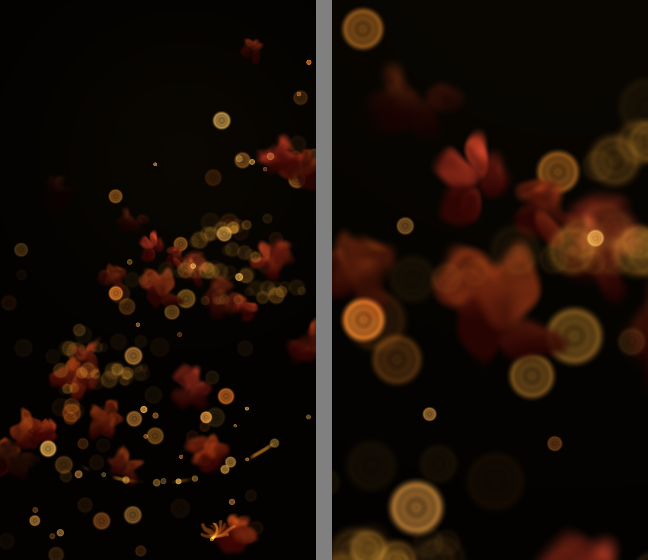
Left, the full canvas; right, a detail of the centre.
Give the GLSL for this background, as a Shadertoy shader.

```glsl
vec3 hash3(float n) {
    vec3 p = fract(vec3(n) * vec3(0.1031, 0.1030, 0.0973));
    p += dot(p, p.yzx + 33.33);
    return fract((p.xxy + p.yzz) * p.zyx);
}

float noise(vec2 p) {
    vec2 cell = floor(p), f = fract(p);
    f = f * f * (3.0 - 2.0 * f);
    float n = cell.x + cell.y * 157.0;
    return mix(mix(hash3(n).x, hash3(n + 1.0).x, f.x),
               mix(hash3(n + 157.0).x, hash3(n + 158.0).x, f.x), f.y);
}

mat2 rotation(float a) {
    return mat2(cos(a), -sin(a), sin(a), cos(a));
}

// Height of the diagonal band in which the plants grow
float bandHeight(float x) {
    return 0.24 + 0.78 * x;
}

// Out-of-focus light with a bright rim and faint inner rings
float bokeh(vec2 p, float radius, float softness) {
    float d = length(p) / radius;
    float disc = 1.0 - smoothstep(1.0 - softness, 1.0 + softness, d);
    return disc * (0.75 + 0.25 * smoothstep(0.4, 0.9, d) + 0.08 * sin(d * 16.0));
}

float segment(vec2 p, vec2 a, vec2 b) {
    vec2 ab = b - a;
    return length(p - a - ab * clamp(dot(p - a, ab) / dot(ab, ab), 0.0, 1.0));
}

void addLight(inout vec3 color, vec3 light) {
    color += light * (1.0 - color);
}

// Blurred petals overlapping around a common heart
void addBlossom(inout vec3 color, vec2 p, float size, float brightness, float seed) {
    if (length(p) > size * 2.6) return;
    vec3 kind = hash3(seed);
    float blur = mix(0.25, 0.6, kind.x);
    for (int j = 0; j < 5; j++) {
        vec3 h = hash3(seed + 7.3 * float(j + 1));
        float angle = (float(j) + h.x) * 1.2566 + kind.y * 6.28;
        vec2 q = rotation(angle) * p - vec2(size * mix(0.5, 0.95, h.y), 0.0);
        float d = length(q * vec2(1.0, mix(1.0, 1.6, h.z))) / (size * mix(0.6, 0.9, h.x));
        float cover = 1.0 - smoothstep(1.0 - blur, 1.0 + blur * 0.5, d);
        float lit = clamp(0.35 + 0.45 * p.y / size + 0.6 * (h.z - 0.4), 0.0, 1.0);
        lit *= 0.55 + 0.75 * noise(p / size * 2.5 + seed);
        vec3 warm = mix(vec3(0.82, 0.25, 0.15), vec3(0.70, 0.28, 0.07), kind.z);
        vec3 petal = mix(vec3(0.23, 0.02, 0.012), warm, lit);
        color = mix(color, petal * brightness, cover * 0.85);
    }
}

void mainImage(out vec4 fragColor, in vec2 fragCoord) {
    vec2 p = fragCoord / iResolution.y;
    float width = iResolution.x / iResolution.y;

    // Near-black ground with a faint olive haze
    vec3 color = vec3(0.010, 0.006, 0.002);
    color += vec3(0.028, 0.020, 0.005) * exp(-14.0 * dot(p - vec2(0.33, 0.72), p - vec2(0.33, 0.72)));

    // Dim scattered discs
    for (int i = 0; i < 60; i++) {
        vec3 h = hash3(float(i) + 11.0), k = hash3(float(i) + 211.0);
        float x = h.x * width;
        float y = i % 4 == 0 ? h.y * 0.3 : bandHeight(x) + (h.y + h.z - 1.0) * 0.34;
        float glow = 0.08 + 0.6 * k.x * k.x * k.x;
        vec3 tint = mix(vec3(0.75, 0.30, 0.06), vec3(0.72, 0.50, 0.16), k.y);
        addLight(color, tint * glow * bokeh(p - vec2(x, y), mix(0.009, 0.018, k.z), 0.18));
    }

    // Blossoms, a few of them strayed out of the band
    vec2 ruffled = p + 0.012 * (vec2(noise(p * 55.0), noise(p * 55.0 + 31.0)) - 0.5);
    for (int i = 0; i < 26; i++) {
        vec3 h = hash3(float(i) + 401.0), k = hash3(float(i) + 503.0);
        float x = fract(float(i) * 0.618 + 0.15) * width;
        float y = bandHeight(x) - 0.02 + (h.x + h.y - 1.0) * (0.24 + 0.25 * x);
        if (i % 9 == 4) y = h.z;
        float brightness = mix(0.25, 1.05, k.x);
        if (x < 0.3 && y > 0.65) brightness *= 0.25;
        addBlossom(color, ruffled - vec2(x, y), mix(0.015, 0.029, k.y), brightness, k.z * 90.0 + float(i));
    }

    // Short gently sloping strands of overlapping gold discs
    for (int s = 0; s < 11; s++) {
        vec3 h = hash3(float(s) + 607.0), k = hash3(float(s) + 701.0);
        float x = mix(0.12, 0.46, h.x);
        vec2 start = vec2(x, bandHeight(x) + (h.y - 0.5) * 0.16);
        vec2 along = vec2(0.1, mix(-0.03, 0.035, h.z));
        for (int j = 0; j < 8; j++) {
            vec3 m = hash3(float(s * 8 + j) + 809.0);
            vec2 c = start + along * (m.x + 0.1 * float(j) - 0.4) + vec2(0.0, 0.008 * (m.y - 0.5));
            float glow = (0.12 + 0.45 * m.z * m.z) * mix(0.5, 1.0, k.x);
            addLight(color, vec3(0.72, 0.46, 0.13) * glow * bokeh(p - c, mix(0.007, 0.015, m.y), 0.25));
        }
    }

    // Bright round highlights and small sparks
    for (int i = 0; i < 38; i++) {
        vec3 h = hash3(float(i) + 907.0), k = hash3(float(i) + 1013.0);
        float x = h.x * width;
        float y = i % 3 == 0 ? h.y * 0.28 : bandHeight(x) + (h.y + h.z - 1.0) * 0.36;
        float radius = i < 13 ? mix(0.009, 0.016, k.x) : mix(0.003, 0.007, k.x);
        vec3 tint = mix(vec3(0.85, 0.42, 0.12), vec3(0.95, 0.75, 0.36), k.y);
        addLight(color, tint * mix(0.4, 0.95, k.z) * bokeh(p - vec2(x, y), radius, 0.2));
    }

    // Low curved stem with glints along it
    float bend = p.x - 0.28;
    float stem = abs(p.y - 0.138 - 1.6 * bend * bend) / sqrt(1.0 + 10.24 * bend * bend);
    float broken = smoothstep(0.45, 0.8, noise(vec2(p.x * 28.0, 3.0))) * smoothstep(0.14, 0.18, p.x);
    addLight(color, vec3(0.55, 0.34, 0.09) * broken * (1.0 - smoothstep(0.001, 0.005, stem)));
    for (int i = 0; i < 9; i++) {
        vec3 h = hash3(float(i) + 1103.0);
        float x = 0.16 + 0.045 * (float(i) + h.x * 0.7);
        vec2 c = vec2(x, 0.138 + 1.6 * (x - 0.28) * (x - 0.28));
        addLight(color, vec3(0.92, 0.68, 0.28) * mix(0.4, 1.0, h.y) * bokeh(p - c, mix(0.003, 0.008, h.z), 0.25));
    }

    // Sharper spiky sprig near the bottom
    vec2 root = vec2(0.385, 0.035);
    for (int i = 0; i < 9; i++) {
        vec3 h = hash3(float(i) + 1201.0);
        float angle = mix(0.2, 2.7, (float(i) + h.x) / 9.0);
        vec2 tip = root + vec2(cos(angle), sin(angle)) * mix(0.025, 0.055, h.y);
        float strand = 1.0 - smoothstep(0.001, 0.0045, segment(ruffled, root, tip));
        addLight(color, mix(vec3(0.45, 0.12, 0.02), vec3(0.80, 0.42, 0.10), h.z) * strand * 0.6);
    }

    fragColor = vec4(color, 1.0);
}
```
